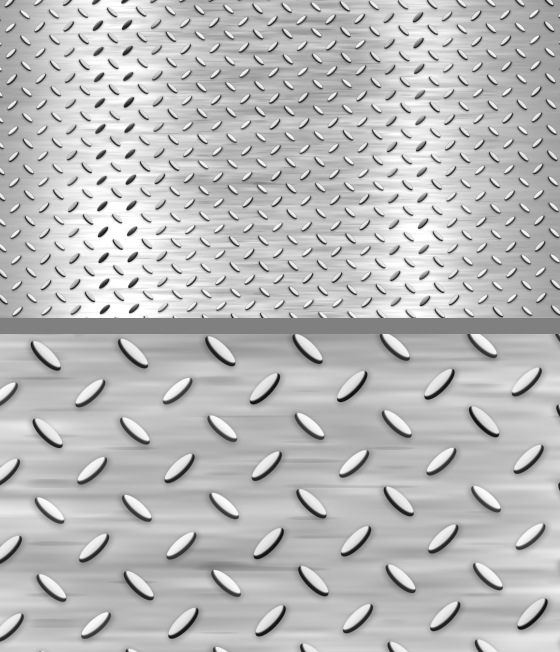
Top, the full canvas; bottom, a detail of the centre.
Write a Shadertoy shader that draws this texture.

```glsl
// Brushed steel tread plate: two interleaved, slightly rotated lattices of
// raised oval studs leaning opposite ways, lit by two vertical bands of glare
// over horizontal brush streaks. Lengths are in canvas heights.

const vec2 STEP_ACROSS = vec2(0.0915, 0.0024);
const vec2 STEP_UP     = vec2(-0.0020, 0.0811);
const vec2 ANCHOR      = vec2(0.8687, 0.4470);
const vec2 STUD_RADII  = vec2(0.0205, 0.0073);

float hash(vec2 p) {
    vec3 q = fract(vec3(p.xyx) * 0.1031);
    q += dot(q, q.yzx + 33.33);
    return fract((q.x + q.y) * q.z);
}

float noise(vec2 p) {
    vec2 i = floor(p), f = fract(p);
    f = f * f * (3.0 - 2.0 * f);
    return mix(mix(hash(i), hash(i + vec2(1, 0)), f.x),
               mix(hash(i + vec2(0, 1)), hash(i + vec2(1, 1)), f.x), f.y);
}

float bell(float x, float center, float width) {
    float t = (x - center) / width;
    return exp(-t * t);
}

float ellipseDist(vec2 p, vec2 r) {
    p += 1e-6;
    float k = length(p / r);
    return k * (k - 1.0) / length(p / (r * r));
}

float cover(float dist, float soft) {
    return 1.0 - smoothstep(-soft, soft, dist);
}

// Bare sheet: glare bands, edge falloff and brush streaks
float sheetTone(vec2 uv, float x) {
    float tone = 0.685 + 0.245 * bell(x, 0.20, 0.13) + 0.20 * bell(x, 0.745, 0.085);
    tone += 0.09 * (1.0 - uv.y) * bell(x, 0.5, 0.5);
    tone -= 0.07 * smoothstep(0.38, 0.5, abs(x - 0.5));
    tone += 0.05 * (noise(uv * vec2(3.0, 7.0)) - 0.5);

    float brushed = smoothstep(0.0, 0.25, x) * (1.0 - smoothstep(0.75, 1.0, x));
    float streak = 0.0, amount = 0.16;
    vec2 freq = vec2(5.0, 60.0);
    for (int i = 0; i < 3; i++) {
        streak += amount * (noise(uv * freq + float(i) * 17.3) - 0.5);
        freq *= vec2(1.9, 1.8);
        amount *= 0.85;
    }
    float scratch = smoothstep(0.80, 0.97, noise(uv * vec2(11.0, 150.0) + 71.0));
    return tone + mix(0.2, 0.85, brushed) * (streak - 0.10 * scratch);
}

// Blends one lattice of studs over the tone; lean is +1 for / and -1 for the other way
float addStuds(float tone, vec2 uv, float shift, float lean, float glare, float px) {
    mat2 lattice = mat2(STEP_ACROSS, STEP_UP);
    vec2 cell = inverse(lattice) * (uv - ANCHOR) - shift;
    vec2 id = floor(cell + 0.5);
    vec2 local = lattice * (cell - id);
    float wear = hash(id + 40.0 + 91.0 * shift);

    float angle = lean * (0.76 + 0.10 * (wear - 0.5));
    vec2 axis = vec2(cos(angle), sin(angle));
    vec2 p = vec2(dot(local, axis), dot(local, vec2(-axis.y, axis.x)));
    vec2 radii = STUD_RADII * (0.95 + 0.10 * wear);
    float soft = 0.75 * px;

    // Soft shade on the sheet, stronger below the stud
    float halo = ellipseDist(p + vec2(0.0, 0.0020), radii);
    tone *= 1.0 - 0.34 * cover(halo, 0.0065);

    // Polished top, turning into a dark reflection within the glare
    float side = p.y / radii.y;
    float top = 0.82 + 0.16 * smoothstep(-0.8, 0.5, side) - 0.08 * wear;
    float reflection = 0.16 + 0.28 * smoothstep(-0.1, 0.9, side + 0.5 * p.x / radii.x);
    top = mix(top, reflection, glare);

    // Crescent rim on the underside
    float body = cover(ellipseDist(p, radii), soft);
    vec2 lift = vec2(0.0008 * lean, 0.0030);
    float lit = cover(ellipseDist(p - lift, radii * vec2(0.95, 0.86)), soft + 0.0007);
    float rim = mix(0.24, 0.07, wear);
    return mix(tone, mix(rim, top, lit), body);
}

void mainImage(out vec4 fragColor, in vec2 fragCoord) {
    vec2 uv = fragCoord / iResolution.y;
    float x = fragCoord.x / iResolution.x;
    float px = 1.0 / iResolution.y;

    float tone = sheetTone(uv, x);
    float glare = clamp(1.1 * bell(x, 0.205, 0.065) + 0.65 * bell(x, 0.735, 0.045), 0.0, 1.0);
    tone = addStuds(tone, uv, 0.0, 1.0, glare, px);
    tone = addStuds(tone, uv, 0.5, -1.0, 0.12 * glare, px);
    fragColor = vec4(vec3(clamp(tone, 0.0, 1.0)), 1.0);
}
```
